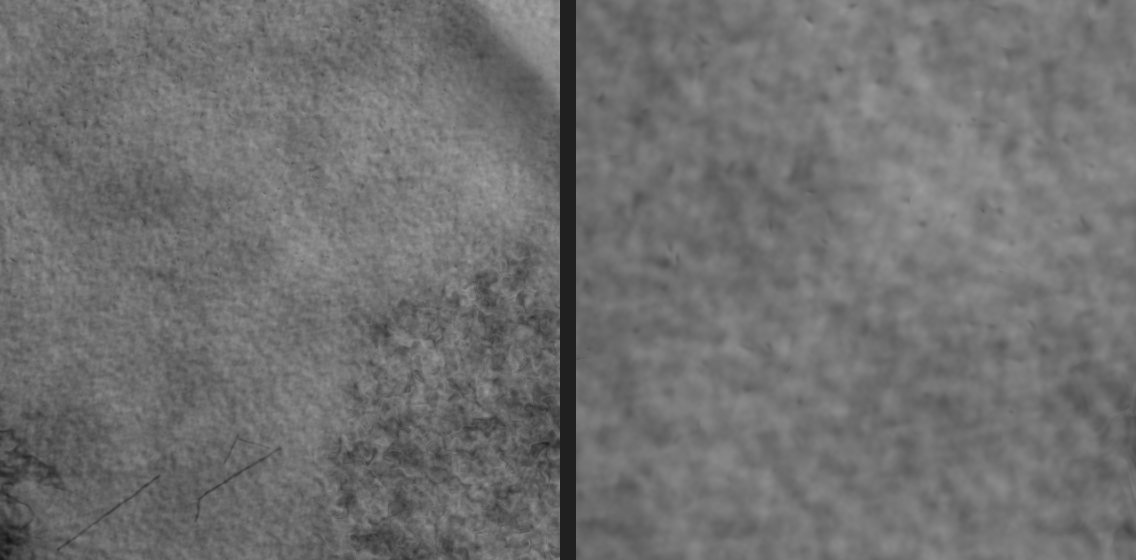
Left, the full canvas; right, a detail of the centre.
A Shadertoy shader for this texture:

```glsl
// Weathered grey stone: mottled pitted face, rough eroded patch, groove and scratches.

float hash(vec2 p) {
    vec3 q = fract(vec3(p.xyx) * 0.1031);
    q += dot(q, q.yzx + 33.33);
    return fract((q.x + q.y) * q.z);
}

float noise(vec2 p) {
    vec2 cell = floor(p), f = fract(p);
    f = f * f * (3.0 - 2.0 * f);
    float low = mix(hash(cell), hash(cell + vec2(1, 0)), f.x);
    float high = mix(hash(cell + vec2(0, 1)), hash(cell + vec2(1, 1)), f.x);
    return mix(low, high, f.y);
}

float fbm(vec2 p, int octaves) {
    float sum = 0.0, weight = 0.5, total = 0.0;
    for (int i = 0; i < octaves; i++) {
        sum += weight * noise(p);
        total += weight;
        weight *= 0.55;
        p = mat2(1.6, 1.2, -1.2, 1.6) * p + 17.3;
    }
    return sum / total;
}

// Soft elliptical spot, one at its centre
float blob(vec2 uv, vec2 centre, vec2 size) {
    vec2 d = (uv - centre) / size;
    return exp(-dot(d, d));
}

// Slope of a noise surface along the light direction
float relief(vec2 p, vec2 light, int octaves) {
    return fbm(p - light, octaves) - fbm(p + light, octaves);
}

// Scattered holes: x is the dark hollow, y the lit rim on its lower left
vec2 pits(vec2 p, float density, float seed) {
    vec2 cell = floor(p), result = vec2(0);
    for (int j = -1; j <= 1; j++)
    for (int i = -1; i <= 1; i++) {
        vec2 id = cell + vec2(i, j);
        float present = step(hash(id + seed), density);
        vec2 centre = id + vec2(hash(id + seed + 5.1), hash(id + seed + 9.7));
        float radius = mix(0.14, 0.36, pow(hash(id + seed + 13.9), 2.0));
        float depth = present * mix(0.35, 1.0, hash(id + seed + 21.3));
        result.x = max(result.x, depth * blob(p, centre, vec2(radius)));
        result.y = max(result.y, depth * blob(p, centre - radius, vec2(radius)));
    }
    return result;
}

float scratch(vec2 p, vec2 a, vec2 b, float width) {
    vec2 ab = b - a;
    float t = clamp(dot(p - a, ab) / dot(ab, ab), 0.0, 1.0);
    float d = length(p - a - ab * t) / width;
    return exp(-d * d) * (0.55 + 0.45 * noise(vec2(t * 9.0, a.x * 50.0)));
}

// Broad light and shade over the face
float broadTone(vec2 uv) {
    float tone = 0.418;
    tone += 0.085 * blob(uv, vec2(0.58, 0.77), vec2(0.33, 0.27));
    tone += 0.065 * blob(uv, vec2(0.87, 0.64), vec2(0.17, 0.12));
    tone += 0.035 * blob(uv, vec2(0.44, 0.33), vec2(0.16, 0.20));
    tone -= 0.045 * blob(uv, vec2(0.27, 0.64), vec2(0.17, 0.05));
    tone -= 0.055 * blob(uv, vec2(0.05, 0.05), vec2(0.35, 0.22));
    tone -= 0.20 * blob(uv, vec2(0.0, 0.02), vec2(0.05, 0.08));
    return tone;
}

// Diagonal groove with a pale ledge beyond it
float grooveTone(vec2 uv, float wobble) {
    float side = dot(uv - vec2(0.92, 0.905), vec2(0.75, 0.66)) + 0.03 * wobble;
    float band = exp(-pow((side + 0.035) / 0.06, 2.0));
    return 0.115 * smoothstep(-0.012, 0.035, side) - 0.095 * band;
}

void mainImage(out vec4 fragColor, in vec2 fragCoord) {
    vec2 uv = fragCoord / iResolution.xy;
    vec2 light = normalize(vec2(0.75, 0.66));
    float mottle = fbm(uv * 9.0 + 3.0, 4) - 0.5;
    vec2 warp = vec2(noise(uv * 70.0), noise(uv * 70.0 + 40.0)) - 0.5;

    // Extent of the eroded patch and the smooth groove
    float patchDistance = length((uv - vec2(0.88, 0.18)) / vec2(0.33));
    float rough = 1.0 - smoothstep(0.8, 1.2, patchDistance + 0.6 * mottle);
    float halfRough = 0.4 * blob(uv, vec2(0.88, 0.55), vec2(0.2, 0.14))
                    + 0.35 * blob(uv, vec2(0.05, 0.2), vec2(0.16, 0.18));
    float smoothing = blob(uv, vec2(0.93, 0.87), vec2(0.13));

    float tone = broadTone(uv) + grooveTone(uv, mottle);
    tone += 0.20 * mottle * (1.0 - 0.5 * smoothing);

    // Fine grain
    float grain = 0.13 * (fbm(uv * 85.0, 3) - 0.5) + 0.10 * relief(uv * 95.0, light * 0.4, 2);
    tone += grain * (1.0 - 0.65 * smoothing);

    // Small pits, gathered in clusters on the upper face
    float cluster = smoothstep(-0.12, 0.16, fbm(uv * 6.0 + 31.0, 3) - 0.5);
    float face = smoothstep(0.3, 0.6, uv.y) * (1.0 - rough) * (1.0 - 0.8 * smoothing);
    vec2 fine = pits(uv * 62.0 + warp * 0.7, 0.12 + 0.4 * cluster, 2.0);
    vec2 large = pits(uv * 27.0 + warp * 0.5, 0.03 + 0.13 * cluster, 71.0);
    tone += (0.25 + 0.75 * face) * (0.045 * fine.y - 0.095 * fine.x);
    tone += face * (0.06 * large.y - 0.12 * large.x);

    // Eroded lumps and hollows
    vec2 lumps = uv * 34.0 + warp * 0.8;
    float slope = relief(lumps, light * 0.28, 4);
    float hollow = smoothstep(0.46, 0.24, fbm(lumps + light * 0.3, 3));
    float erosion = clamp(rough + halfRough, 0.0, 1.0);
    tone += erosion * (0.33 * slope - 0.13 * hollow) - 0.012 * rough;

    // Dark cracks by the lower left edge
    float crack = smoothstep(0.07, 0.0, abs(fbm(uv * vec2(8.0, 13.0) + 7.0, 4) - 0.48));
    tone -= 0.14 * crack * blob(uv, vec2(0.02, 0.17), vec2(0.11, 0.13));

    // Scratches
    vec2 p = uv + 0.003 * warp;
    float marks = scratch(p, vec2(0.105, 0.02), vec2(0.285, 0.15), 0.0028);
    marks = max(marks, scratch(p, vec2(0.355, 0.11), vec2(0.50, 0.20), 0.0028));
    marks = max(marks, 0.8 * scratch(p, vec2(0.35, 0.07), vec2(0.357, 0.11), 0.0025));
    marks = max(marks, 0.7 * scratch(p, vec2(0.40, 0.17), vec2(0.425, 0.222), 0.0022));
    marks = max(marks, 0.6 * scratch(p, vec2(0.425, 0.217), vec2(0.48, 0.20), 0.0022));
    tone -= 0.16 * marks;

    fragColor = vec4(vec3(clamp(tone, 0.07, 0.72)), 1.0);
}
```
